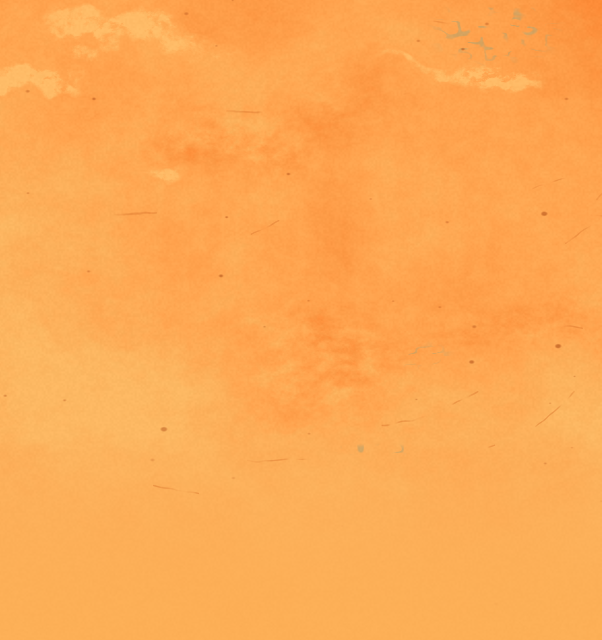
Reproduce this texture procedurally as a Shadertoy shader.

```glsl
// Weathered orange plaster: a warm wash that is smooth and pale at the foot and
// deeper toward the upper right. Clouds, crisp-edged coats and fine mottling vary
// the wash; smudges, worn flakes, scratches and small specks are laid over it.

float hash(vec2 p) {
    vec3 q = fract(vec3(p.xyx) * 0.1031);
    q += dot(q, q.yzx + 33.33);
    return fract((q.x + q.y) * q.z);
}

float noise(vec2 p) {
    vec2 i = floor(p), f = fract(p);
    f = f * f * (3.0 - 2.0 * f);
    return mix(mix(hash(i), hash(i + vec2(1, 0)), f.x),
               mix(hash(i + vec2(0, 1)), hash(i + vec2(1, 1)), f.x), f.y);
}

// Fractal noise centred on zero
float fbm(vec2 p) {
    float sum = 0.0, amp = 0.5;
    for (int i = 0; i < 5; i++) {
        sum += amp * (noise(p) - 0.5);
        p = mat2(1.6, 1.2, -1.2, 1.6) * p + 7.3;
        amp *= 0.55;
    }
    return sum;
}

// Soft elliptical smudge
float smudge(vec2 p, vec2 centre, vec2 radius) {
    vec2 d = (p - centre) / radius;
    return exp(-dot(d, d));
}

float segment(vec2 p, vec2 a, vec2 b) {
    vec2 ab = b - a;
    return length(p - a - ab * clamp(dot(p - a, ab) / dot(ab, ab), 0.0, 1.0));
}

// One small fleck in some cells of a jittered grid
float specks(vec2 p, float cells, float share, float radius, float pixel) {
    vec2 id = floor(p * cells);
    vec2 d = p - (id + 0.2 + 0.6 * vec2(hash(id + 11.0), hash(id + 47.0))) / cells;
    float r = radius * (0.5 + hash(id + 83.0));
    float dist = length(d * vec2(0.7, 1.0));
    return step(hash(id + 5.0), share) * (1.0 - smoothstep(r - pixel, r + pixel, dist));
}

void mainImage(out vec4 fragColor, in vec2 fragCoord) {
    vec2 p = fragCoord / iResolution.y;
    float pixel = 1.0 / iResolution.y;
    float rough = 0.08 + 0.92 * smoothstep(0.1, 0.42, p.y);

    // Strong warp for broad shapes, slight warp for fine ones
    vec2 warp = vec2(fbm(p * 5.0 + 3.0), fbm(p * 5.0 + 21.0));
    vec2 w = p + 0.17 * warp, v = p + 0.03 * warp;
    float clouds = fbm(w * vec2(4.0, 5.5) + 9.0);
    float mottle = fbm(v * vec2(28.0, 42.0));
    float fine = fbm(v * vec2(80.0, 115.0) + 60.0);
    float brush = fbm(v * vec2(30.0, 3.0) + 40.0);
    float sweep = fbm(mat2(0.8, 0.6, -0.6, 0.8) * v * vec2(9.0, 20.0) + 70.0);

    // Overlapping coats with a fairly crisp edge
    float coats = smoothstep(-0.02, 0.05, fbm(w * vec2(3.0, 5.0) + 33.0)) - 0.5;
    coats += smoothstep(-0.01, 0.03, fbm(w * vec2(6.0, 9.0) + 57.0)) - 0.5;

    // Heat of the wash: 0 is pale, 1 is deep orange
    float heat = 0.18 + 0.38 * smoothstep(0.2, 1.0, p.y) * (0.4 + 0.65 * p.x);
    heat += rough * (0.85 * clouds + 0.07 * coats + 0.25 * mottle + 0.2 * fine + 0.2 * sweep);
    heat += 0.5 * brush * smudge(p, vec2(0.45, 0.62), vec2(0.35, 0.2));
    heat += 0.42 * smudge(w, vec2(0.95, 1.0), vec2(0.22, 0.28));
    heat += 0.24 * smudge(w, vec2(0.45, 1.02), vec2(0.6, 0.07));
    heat += 0.18 * smudge(w, vec2(0.55, 0.70), vec2(0.035, 0.2));
    heat -= 0.16 * smudge(w, vec2(0.08, 0.47), vec2(0.15, 0.2));
    heat -= 0.12 * smudge(w, vec2(0.72, 0.66), vec2(0.14, 0.05));
    float blotch = smudge(w, vec2(0.39, 0.80), vec2(0.15, 0.05));
    float patchy = smudge(w, vec2(0.51, 0.44), vec2(0.09, 0.07));
    float band = smudge(w, vec2(0.82, 0.475), vec2(0.22, 0.035));
    float rags = 0.9 * mottle + 0.5 * fine;
    heat += blotch * (0.32 + 1.2 * rags) + patchy * (0.24 + 1.2 * rags);
    heat += band * (0.32 + 0.7 * rags);
    heat = clamp(heat, -0.08, 1.2);

    vec3 col = mix(vec3(0.99, 0.71, 0.375), vec3(0.99, 0.575, 0.245), heat);
    col.r += 0.01 * smoothstep(0.2, 0.45, heat) * (1.0 - smoothstep(0.5, 0.9, heat));
    col.b -= 0.015 * (1.0 - smoothstep(0.0, 0.3, p.y));

    // Pale worn plaster showing through in ragged strokes
    float worn = smudge(w, vec2(0.22, 0.93), vec2(0.13, 0.028));
    worn += smudge(w, vec2(0.05, 0.875), vec2(0.09, 0.018));
    worn += 1.3 * smudge(w, vec2(0.76, 0.87), vec2(0.055, 0.035));
    worn += smudge(w, vec2(0.27, 0.75), vec2(0.04, 0.016));
    worn += 0.5 * smudge(w, vec2(0.65, 0.86), vec2(0.15, 0.012));
    worn = smoothstep(0.3, 0.85, worn * (1.0 + 2.2 * mottle + 1.5 * fine));
    col = mix(col, vec3(1.0, 0.77, 0.44), 0.7 * worn);

    // Grey-green flakes of an older coat: thin broken curls
    float older = smudge(p, vec2(0.775, 0.95), vec2(0.095, 0.05));
    older += 0.8 * smudge(p, vec2(0.59, 0.297), vec2(0.07, 0.01));
    older += 0.6 * smudge(p, vec2(0.66, 0.445), vec2(0.06, 0.025));
    float curl = 1.0 - smoothstep(0.03, 0.13, abs(noise(v * vec2(50.0, 110.0)) - 0.55));
    float flakes = curl * smoothstep(0.4, 0.65, noise(v * 75.0 + 13.0));
    col = mix(col, vec3(0.76, 0.64, 0.41), 0.7 * flakes * smoothstep(0.2, 0.7, older));

    // Fine, broken scratches, mostly near level
    for (int i = 0; i < 16; i++) {
        float k = float(i);
        vec2 a = vec2(0.94 * hash(vec2(k, 2.0)), 0.22 + 0.75 * hash(vec2(k, 9.0)));
        float angle = 1.1 * (hash(vec2(k, 17.0)) - 0.35);
        vec2 b = a + (0.02 + 0.07 * hash(vec2(k, 31.0))) * vec2(cos(angle), sin(angle));
        float line = 1.0 - smoothstep(0.0002, 0.0006 + pixel, segment(p + 0.04 * warp, a, b));
        col = mix(col, vec3(0.84, 0.44, 0.16), 0.4 * line * smoothstep(0.2, 0.8, noise(p * 70.0 + k)));
    }

    // Small dark specks, and a faint even grain
    float dots = specks(p, 10.0, 0.10, 0.0022, pixel) + 0.7 * specks(p + 0.37, 25.0, 0.05, 0.0013, pixel);
    col = mix(col, vec3(0.7, 0.32, 0.1), 0.6 * rough * min(dots, 1.0));
    col += 0.024 * (noise(p * 330.0) - 0.5) * (0.4 + 0.6 * rough);

    fragColor = vec4(clamp(col, 0.0, 1.0), 1.0);
}
```
